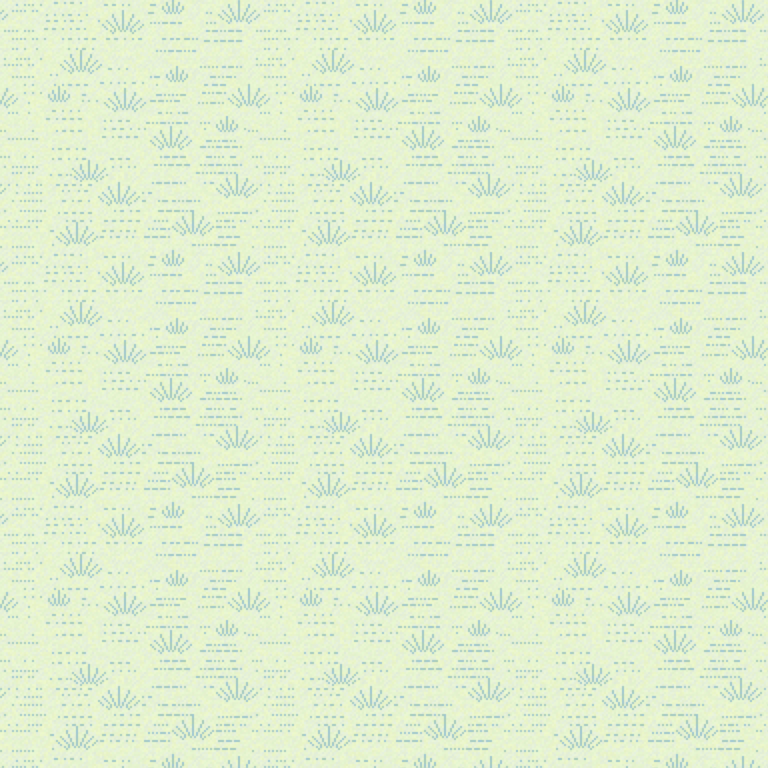
Write a Shadertoy shader that draws this pattern.

```glsl
// Pale meadow print: tufts of grass blades among broken rows of stitches.
// A 126-cell square tile repeats about three times each way; every cell gets
// a flat colour by rule, and neighbouring cells are blended for soft edges.

const float TILE = 126.0;

// Tuft foot in cells from the tile's top left, then its size.
const vec3 TUFTS[15] = vec3[15](
    vec3(61, 16, 1), vec3(119, 11, 1), vec3(40, 36, 1), vec3(62, 55, 1),
    vec3(124, 53, 1), vec3(85, 74, 1), vec3(44, 90, 0.9), vec3(59, 102, 1),
    vec3(118, 98, 1), vec3(96, 117, 1), vec3(38, 122, 1),
    vec3(88, 41, 0.7), vec3(29, 51, 0.7), vec3(113, 66, 0.7), vec3(86, 7, 0.7));

float hash(vec2 p) {
    vec3 q = fract(vec3(p.xyx) * 0.1031);
    q += dot(q, q.yzx + 33.33);
    return fract((q.x + q.y) * q.z);
}

// Mirrored fan of blades: upright in the middle, shorter and flatter outward.
bool blades(vec2 d, float size) {
    int count = size < 0.8 ? 3 : 4;
    for (int i = 0; i < count; i++) {
        float k = float(i);
        float foot = size * (0.6 * k + 0.35 * k * k);
        float x = floor(foot + 0.45 * k * d.y + 0.5);
        bool inHeight = d.y > 1.5 - 0.7 * k && d.y < size * (11.5 - 2.4 * k);
        if (inHeight && abs(abs(d.x) - x) < 0.5) return true;
    }
    return false;
}

// Five columns of rows, each row a run of dots and three-cell dashes.
// Groups of three or four rows slide sideways together.
bool stitches(vec2 cell) {
    float row = floor(cell.y / 4.5);
    float slide = floor(8.0 * hash(vec2(floor(row / 3.5), 19.0)));
    float x = mod(cell.x + slide, TILE);
    float column = floor(x / 25.2);
    x -= column * 25.2;
    vec2 id = vec2(column, row);
    bool sparse = column < 0.5;
    float line = floor(row * 4.5 + 1.0 + 2.0 * hash(id + 7.0));
    if (abs(cell.y - line) > 0.5 || hash(id + 31.0) > 0.84) return false;
    if (x < 6.0 * hash(id + 53.0) || x > 19.0 + 7.0 * hash(id + 71.0)) return false;

    float beat = mod(x + floor(4.0 * hash(id + 97.0)), 4.0);
    float chance = hash(cell + 11.0);
    if (sparse) return mod(cell.x, 2.0) < 0.5 && chance > 0.35;
    return beat < 2.5 && (abs(beat - 1.0) > 0.5 ? chance > 0.08 : chance > 0.4);
}

// Cream ground with diagonal weave and mottled yellow, green and grey tints.
vec3 ground(vec2 cell) {
    float h = hash(floor(cell / 2.0) + 201.0);
    vec3 tint = h < 0.36 ? vec3(0.885, 0.96, 0.805)
              : h < 0.62 ? vec3(0.915, 0.965, 0.765) : vec3(0.885, 0.935, 0.87);
    float weave = mod(cell.x + cell.y, 3.0) < 0.5 ? 0.9 : 0.3;
    float grain = 0.03 * (hash(cell + 141.0) - 0.5);
    return mix(vec3(0.917, 0.955, 0.82), tint, weave) + grain;
}

vec3 cellColor(vec2 cell) {
    cell = mod(cell, TILE);
    bool clearing = false;
    bool inked = false;
    for (int i = 0; i < 15; i++) {
        vec2 d = mod(cell - TUFTS[i].xy + 0.5 * TILE, TILE) - 0.5 * TILE;
        d.y = -d.y;
        float size = TUFTS[i].z;
        inked = inked || blades(d, size);
        clearing = clearing || (abs(d.x) < 12.0 * size && d.y > -2.0 && d.y < 12.0 * size);
    }
    inked = inked || (!clearing && stitches(cell));
    vec3 ink = mix(vec3(0.61, 0.77, 0.83), vec3(0.65, 0.79, 0.72), hash(cell + 5.0));
    return inked ? ink : ground(cell);
}

void mainImage(out vec4 fragColor, in vec2 fragCoord) {
    // 384 cells span the canvas height, counted from the top left.
    float cellsPerPixel = 384.0 / iResolution.y;
    vec2 p = vec2(fragCoord.x, iResolution.y - fragCoord.y) * cellsPerPixel - 0.5;
    vec2 cell = floor(p);

    // Blend across cell borders over a pixel, or a fixed softness if larger.
    float softness = max(cellsPerPixel, 0.7);
    vec2 t = clamp((p - cell - 0.5) / softness + 0.5, 0.0, 1.0);
    vec3 upper = mix(cellColor(cell), cellColor(cell + vec2(1, 0)), t.x);
    vec3 lower = mix(cellColor(cell + vec2(0, 1)), cellColor(cell + vec2(1, 1)), t.x);
    fragColor = vec4(mix(upper, lower, t.y), 1.0);
}
```
